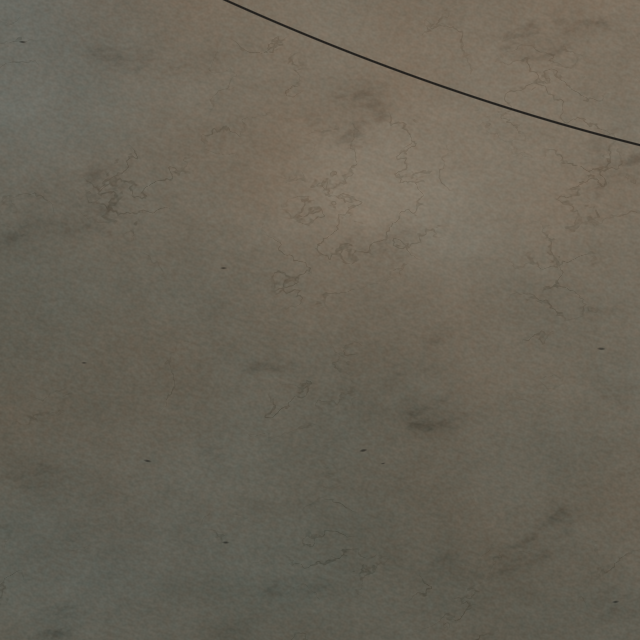
Write a Shadertoy shader that draws this texture.

```glsl
const vec3 SHADE = vec3(0.355, 0.346, 0.304);
const vec3 TAN = vec3(0.475, 0.432, 0.372);
const vec3 COOL = vec3(0.405, 0.412, 0.385);
const vec3 GLOW = vec3(0.085, 0.079, 0.074);
const vec3 WARM_SHIFT = vec3(0.020, -0.002, -0.012);
const vec3 JOINT_COLOR = vec3(0.115, 0.108, 0.098);
const vec2 LIGHT_DIR = vec2(0.35, 0.65);
const vec2 GLOW_CENTER = vec2(0.60, 0.71);
const vec2 JOINT_START = vec2(0.352, 1.0);
const float JOINT_SLOPE = -0.451;
const float JOINT_BEND = 0.156;
const float JOINT_HALF_WIDTH = 0.0017;
const float CLOUD_AMOUNT = 0.045;
const float STAIN_AMOUNT = 0.055;
const float CRACK_AMOUNT = 0.05;
const float GRAIN_AMOUNT = 0.026;
const float CHROMA_GRAIN = 0.012;
const int FLECK_COUNT = 9;

vec2 hash2(vec2 p) {
    vec3 q = fract(p.xyx * vec3(0.1031, 0.1030, 0.0973));
    q += dot(q, q.yzx + 33.33);
    return fract((q.xx + q.yz) * q.zy);
}

vec2 gradientAt(vec2 cell) {
    float angle = 6.2832 * hash2(cell).x;
    return vec2(cos(angle), sin(angle));
}

float gradientNoise(vec2 p) {
    vec2 i = floor(p), f = fract(p);
    vec2 u = f * f * f * (f * (f * 6.0 - 15.0) + 10.0);
    vec2 e = vec2(0.0, 1.0);
    float a = dot(gradientAt(i), f);
    float b = dot(gradientAt(i + e.yx), f - e.yx);
    float c = dot(gradientAt(i + e.xy), f - e.xy);
    float d = dot(gradientAt(i + e.yy), f - e.yy);
    return mix(mix(a, b, u.x), mix(c, d, u.x), u.y);
}

float fbm(vec2 p) {
    float sum = 0.0, amp = 0.6;
    for (int i = 0; i < 5; i++) {
        sum += amp * gradientNoise(p);
        p = mat2(1.6, 1.2, -1.2, 1.6) * p + 17.3;
        amp *= 0.5;
    }
    return sum;
}

float blob(vec2 p, vec2 radius) {
    vec2 q = p / radius;
    return exp(-dot(q, q));
}

// Broad light falling across the floor
vec3 floorLight(vec2 p) {
    vec3 color = mix(SHADE, TAN, smoothstep(0.15, 1.0, dot(p, LIGHT_DIR)));
    color = mix(color, COOL, 0.8 * blob(p - vec2(0.02, 0.95), vec2(0.22, 0.28)));
    color = mix(color, COOL, 0.35 * blob(p - vec2(0.15, 0.13), vec2(0.20, 0.16)));
    color += 0.4 * WARM_SHIFT * blob(p - vec2(0.45, 0.75), vec2(0.35, 0.4));
    vec2 q = p - GLOW_CENTER;
    color += GLOW * (0.5 * blob(q, vec2(0.17, 0.09)) + 0.4 * blob(q, vec2(0.36, 0.22)));
    return color;
}

// Dark smudges, stretched sideways
float stains(vec2 p) {
    vec2 q = mat2(0.97, -0.22, 0.22, 0.97) * p;
    float patches = smoothstep(0.12, 0.42, fbm(q * vec2(5.0, 9.0) + 41.0));
    float streaks = smoothstep(-0.1, 0.4, fbm(q * vec2(22.0, 48.0) + 7.0));
    return patches * (0.3 + streaks);
}

// Hairline cracks, only inside scattered zones
float cracks(vec2 p) {
    vec2 warp = 0.03 * vec2(fbm(p * 9.0), fbm(p * 9.0 + 30.0));
    float ridge = abs(fbm((p + warp) * vec2(11.0, 15.0) + 63.0));
    float zone = smoothstep(0.05, 0.35, fbm(p * 5.0 + 12.0) + 0.3 * blob(p - GLOW_CENTER, vec2(0.3, 0.18)));
    return (1.0 - smoothstep(0.0, 0.035, ridge)) * zone;
}

// A few short dark flecks
float flecks(vec2 p, float pixel) {
    float mask = 0.0;
    for (int i = 0; i < FLECK_COUNT; i++) {
        vec2 seed = hash2(vec2(float(i) * 7.0 + 3.0, 19.0));
        vec2 q = p - hash2(seed * 91.0 + 5.0);
        q.y += 0.4 * (seed.y - 0.5) * q.x;
        float d = length(q * vec2(0.4, 1.0)) - mix(0.0008, 0.0018, seed.x);
        mask = max(mask, 1.0 - smoothstep(-pixel, pixel, d));
    }
    return mask;
}

// Curved saw-cut joint
float joint(vec2 p, float pixel) {
    float t = p.x - JOINT_START.x;
    float curve = JOINT_START.y + t * (JOINT_SLOPE + JOINT_BEND * t);
    float slope = JOINT_SLOPE + 2.0 * JOINT_BEND * t;
    float d = abs(p.y - curve) / sqrt(1.0 + slope * slope);
    return 1.0 - smoothstep(-pixel, pixel, d - JOINT_HALF_WIDTH);
}

void mainImage(out vec4 fragColor, in vec2 fragCoord) {
    vec2 p = fragCoord / iResolution.xy;
    float pixel = 0.8 / iResolution.y;
    vec3 color = floorLight(p);

    // Cloudy mottling and hue drift
    color += CLOUD_AMOUNT * fbm(p * vec2(4.0, 5.5) + 3.0);
    color += 0.5 * CLOUD_AMOUNT * fbm(p * vec2(22.0, 32.0) + 9.0);
    color += WARM_SHIFT * 1.3 * fbm(p * vec2(3.5, 4.5) + 80.0);

    // Wear marks
    color -= STAIN_AMOUNT * stains(p) * vec3(1.0, 0.95, 0.88);
    color -= CRACK_AMOUNT * cracks(p);
    color *= 1.0 - 0.4 * flecks(p, pixel);

    // Fine grain in brightness and hue
    vec2 g = mat2(0.94, 0.34, -0.34, 0.94) * p;
    float grain = gradientNoise(g * vec2(105.0, 170.0)) + 0.8 * gradientNoise(g * vec2(230.0, 270.0) + 50.0);
    float hue = gradientNoise(p * vec2(90.0, 120.0) + 200.0);
    color += GRAIN_AMOUNT * grain + CHROMA_GRAIN * hue * vec3(1.0, -0.4, -0.8);

    color = mix(color, JOINT_COLOR, 0.95 * joint(p, pixel));
    fragColor = vec4(color, 1.0);
}
```
